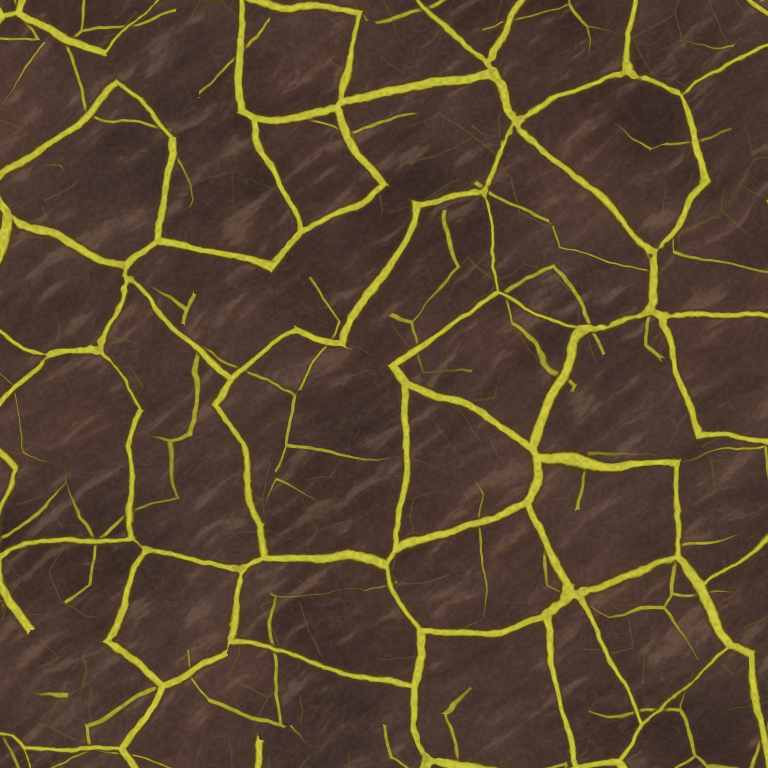
Give the GLSL for this texture, as a WebGL 2 fragment shader.

```glsl
#version 300 es
precision highp float;
// Dark brown leathery stone crossed by a branching net of yellow veins.

#define MAIN_CELLS vec2(5.8, 7.0)
#define BRANCH_CELLS vec2(8.0, 9.5)
#define HAIR_CELLS vec2(17.0, 20.0)
#define MAIN_WIDTH 0.0056
#define BRANCH_WIDTH 0.0026
#define HAIR_WIDTH 0.0010
#define HALO_WIDTH 0.0055
#define WARP 0.040
#define STONE vec3(0.282, 0.208, 0.178)
#define STONE_LIGHT vec3(0.42, 0.335, 0.27)
#define OLIVE vec3(0.30, 0.25, 0.09)
#define YELLOW vec3(0.77, 0.75, 0.24)

uniform vec2 u_resolution;
out vec4 fragColor;

float hash(vec2 p) {
    vec3 q = fract(p.xyx * 0.1031);
    q += dot(q, q.yzx + 33.33);
    return fract((q.x + q.y) * q.z);
}

float noise(vec2 p) {
    vec2 i = floor(p), f = fract(p);
    f = f * f * (3.0 - 2.0 * f);
    vec2 e = vec2(1.0, 0.0);
    return mix(mix(hash(i), hash(i + e.xy), f.x),
               mix(hash(i + e.yx), hash(i + e.xx), f.x), f.y);
}

float fbm(vec2 p) {
    float sum = 0.0, amp = 0.5;
    for (int i = 0; i < 5; i++) {
        sum += amp * noise(p);
        p = mat2(1.6, 1.2, -1.2, 1.6) * p + 7.3;
        amp *= 0.5;
    }
    return sum;
}

vec2 warp(vec2 p, float seed) {
    vec2 q = p + seed;
    vec2 broad = vec2(noise(q * 7.0), noise(q * 7.0 + 31.7)) - 0.5;
    vec2 bend = vec2(noise(q * 21.0 + 5.1), noise(q * 21.0 + 57.3)) - 0.5;
    vec2 rough = vec2(noise(q * 95.0), noise(q * 95.0 + 19.9)) - 0.5;
    return p + WARP * (broad + 0.32 * bend + 0.055 * rough);
}

vec2 site(vec2 cell, vec2 cells, float seed) {
    vec2 key = cell + seed;
    return (cell + 0.08 + 0.84 * vec2(hash(key), hash(key + 71.7))) / cells;
}

// x: signed distance to the nearest vein, y: distance to the second nearest.
vec2 veins(vec2 p, vec2 cells, float width, float share, float seed) {
    vec2 home = floor(p * cells), nearest = home, toNear = vec2(9.0);
    for (int y = -1; y <= 1; y++)
    for (int x = -1; x <= 1; x++) {
        vec2 cell = home + vec2(x, y);
        vec2 r = site(cell, cells, seed) - p;
        if (dot(r, r) < dot(toNear, toNear)) { toNear = r; nearest = cell; }
    }
    vec2 best = vec2(1.0);
    for (int y = -2; y <= 2; y++)
    for (int x = -2; x <= 2; x++) {
        if (x == 0 && y == 0) continue;
        vec2 cell = nearest + vec2(x, y);
        vec2 edge = nearest + cell + seed * 3.0;
        if (hash(edge + 13.1) > share) continue;
        vec2 r = site(cell, cells, seed) - p;
        float d = dot(0.5 * (r + toNear), normalize(r - toNear));
        d -= width * mix(0.3, 1.0, sqrt(hash(edge + 41.9)));
        best = d < best.x ? vec2(d, best.x) : vec2(best.x, min(best.y, d));
    }
    return best;
}

// Stone with soft blotches, slanted pale scratches and fine grain.
vec3 stone(vec2 p) {
    float blotch = fbm(p * 7.0 + 3.0);
    vec2 q = p + 0.06 * vec2(fbm(p * 6.0), fbm(p * 6.0 + 40.0));
    vec2 slant = mat2(0.8, -0.6, 0.6, 0.8) * q;
    float streak = fbm(slant * vec2(17.0, 65.0));
    float crease = 1.0 - abs(2.0 * fbm(slant * vec2(14.0, 32.0) + 90.0) - 1.0);
    float grain = noise(p * 260.0) - 0.5;
    vec3 c = STONE * (1.0 + 0.50 * (blotch - 0.48) + 0.38 * (streak - 0.48));
    c += vec3(0.018, 0.0, -0.004) * (noise(p * 9.0 + 60.0) - 0.5);
    float pale = smoothstep(0.58, 0.76, streak) + 0.35 * smoothstep(0.95, 1.0, crease)
               * smoothstep(0.45, 0.65, noise(p * 16.0));
    return mix(c, STONE_LIGHT, 0.6 * clamp(pale, 0.0, 1.0)) + 0.035 * grain;
}

void main() {
    float unit = min(u_resolution.x, u_resolution.y);
    vec2 p = gl_FragCoord.xy / unit;
    float soft = max(0.0011, 0.7 / unit);
    float grit = noise(p * 230.0);
    vec3 color = stone(p);

    // Hairline cracks
    float hair = veins(warp(p, 8.0), HAIR_CELLS, HAIR_WIDTH, 0.42, 23.0).x;
    float hairMask = smoothstep(0.42, 0.68, noise(p * 11.0 + 4.0));
    color = mix(color, vec3(0.42, 0.36, 0.15), 0.6 * hairMask * smoothstep(soft, -soft, hair));

    // Thin side branches that taper away
    float branch = veins(warp(p, 3.0), BRANCH_CELLS, BRANCH_WIDTH, 0.55, 47.0).x;
    float taper = smoothstep(0.25, 0.65, noise(p * 7.0 + 15.0));
    branch += BRANCH_WIDTH * 0.8 * (1.0 - taper);
    color = mix(color, OLIVE, 0.6 * taper * smoothstep(HALO_WIDTH * 0.7, 0.0, branch));
    vec3 branchColor = mix(vec3(0.45, 0.40, 0.13), YELLOW * 0.9, taper * (0.55 + 0.45 * grit));
    color = mix(color, branchColor, smoothstep(0.0, 0.35, taper) * smoothstep(soft, -soft, branch));

    // Main veins, swollen and crumbly at some junctions
    vec2 net = veins(warp(p, 0.0), MAIN_CELLS, MAIN_WIDTH, 0.88, 5.0);
    float knot = smoothstep(0.018, 0.0, net.y) * smoothstep(0.4, 0.7, noise(p * 8.0 + 77.0));
    float vein = net.x + 0.0022 * (noise(p * 10.0 + 33.0) - 0.45);
    vein += 0.0014 * (grit - 0.5) - knot * 0.009 * (noise(p * 120.0) - 0.35);
    color = mix(color, OLIVE, 0.85 * smoothstep(HALO_WIDTH, 0.0, vein));
    float core = smoothstep(0.0006, -0.0026, vein);
    vec3 veinColor = mix(vec3(0.55, 0.50, 0.16), YELLOW, core);
    veinColor *= 0.90 + 0.18 * grit - 0.12 * knot * noise(p * 150.0 + 9.0);
    color = mix(color, veinColor, smoothstep(soft, -soft, vein));

    fragColor = vec4(color, 1.0);
}
```
